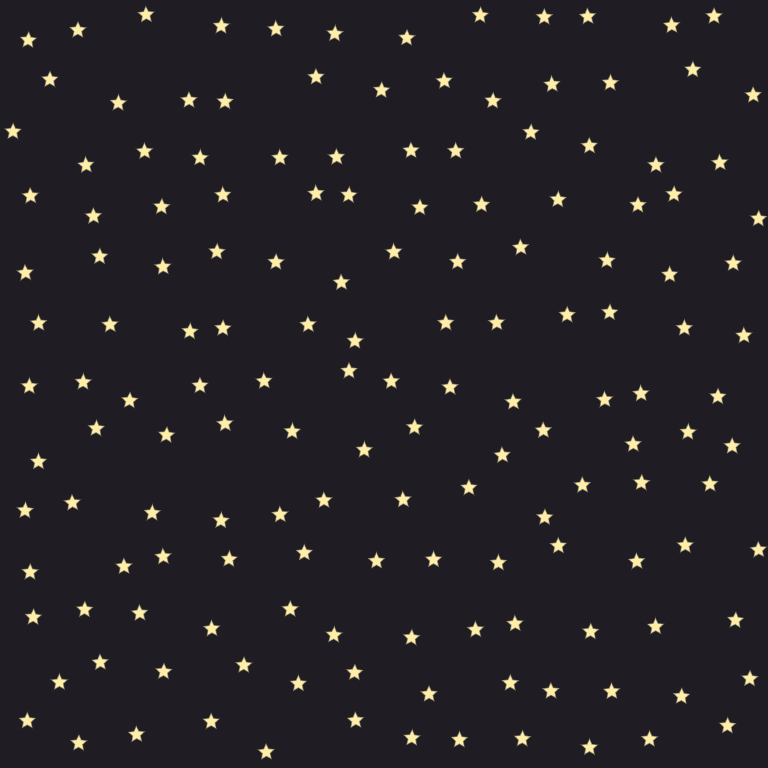
This pattern is drawn by a Shadertoy shader. Its source:

```glsl
const vec3 NIGHT = vec3(0.122, 0.113, 0.138);
const vec3 CREAM = vec3(0.995, 0.935, 0.665);
const float PI = 3.14159265;
const float STAR_RADIUS = 0.0107;
const float NOTCH_RATIO = 0.49;

vec2 hash22(vec2 p) {
    vec3 q = fract(p.xyx * vec3(0.1031, 0.1030, 0.0973));
    q += dot(q, q.yzx + 33.33);
    return fract((q.xx + q.yz) * q.zy);
}

// Signed distance to a five-pointed star with one tip along +y
float starDistance(vec2 p, float radius, float notchRatio) {
    float halfSector = PI / 5.0;
    float angle = mod(atan(p.x, p.y) + halfSector, 2.0 * halfSector) - halfSector;
    vec2 folded = length(p) * vec2(cos(angle), abs(sin(angle)));
    vec2 tip = vec2(radius, 0.0);
    vec2 notch = radius * notchRatio * vec2(cos(halfSector), sin(halfSector));
    vec2 edge = notch - tip;
    return dot(folded - tip, normalize(vec2(edge.y, -edge.x)));
}

// Jittered star centre in canvas units; alternate rows are staggered
vec2 starCentre(vec2 cell, vec2 cellSize, vec2 canvas, float margin) {
    float stagger = 0.22 * (2.0 * mod(cell.y, 2.0) - 1.0);
    vec2 jitter = (hash22(cell + 17.0) - 0.5) * vec2(0.56, 0.66);
    vec2 centre = (cell + 0.5 + vec2(stagger, 0.0) + jitter) * cellSize;
    return clamp(centre, vec2(margin), canvas - margin);
}

// Distance to the nearest star in the surrounding cells
float starField(vec2 p, vec2 canvas, vec2 cellCount) {
    vec2 cellSize = canvas / cellCount;
    vec2 home = floor(p / cellSize);
    float nearest = 1.0;
    for (int y = -1; y <= 1; y++) {
        for (int x = -1; x <= 1; x++) {
            vec2 cell = home + vec2(x, y);
            if (any(lessThan(cell, vec2(0.0))) || any(greaterThanEqual(cell, cellCount))) continue;
            vec2 centre = starCentre(cell, cellSize, canvas, STAR_RADIUS * 1.15);
            float tilt = 0.12 * (hash22(cell + 71.0).x - 0.5);
            vec2 q = mat2(cos(tilt), sin(tilt), -sin(tilt), cos(tilt)) * (p - centre);
            nearest = min(nearest, starDistance(q, STAR_RADIUS, NOTCH_RATIO));
        }
    }
    return nearest;
}

void mainImage(out vec4 fragColor, in vec2 fragCoord) {
    vec2 canvas = iResolution.xy / iResolution.y;
    vec2 p = fragCoord / iResolution.y;
    vec2 cellCount = vec2(max(1.0, floor(12.0 * canvas.x + 0.5)), 13.0);

    // Soft star edges over the flat night ground
    float softness = max(0.0014, 0.7 / iResolution.y);
    float coverage = 1.0 - smoothstep(-softness, softness, starField(p, canvas, cellCount));
    fragColor = vec4(mix(NIGHT, CREAM, coverage), 1.0);
}
```
